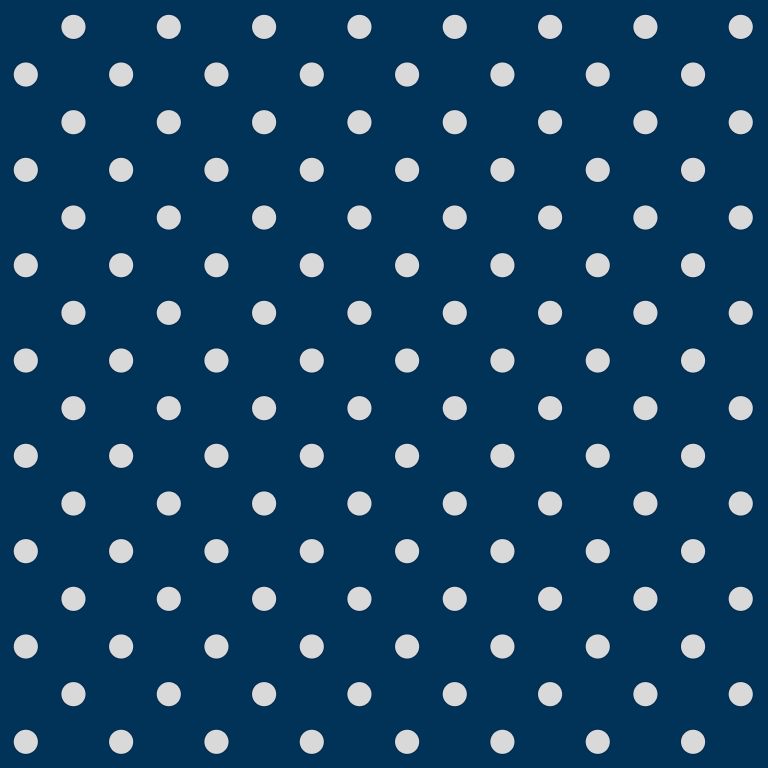
Write a Shadertoy shader that draws this pattern.

```glsl
const vec3 NAVY = vec3(0.0, 0.20, 0.34);
const vec3 RIM_NAVY = vec3(0.0, 0.16, 0.31);
const vec3 PALE_GREY = vec3(0.85);

const float PERIOD = 0.12412;                    // spacing of dots within a row
const vec2 FIRST_DOT = vec2(0.0336, 0.0341);     // centre of the lower left dot
const float DOT_RADIUS = 0.0157;
const float RIM_WIDTH = 0.0012;                  // faint dark edge around each dot

// Distance to the nearest point of a square grid with unit spacing
float gridDistance(vec2 p) {
    return length(fract(p + 0.5) - 0.5);
}

// Signed distance to dots on two grids, offset by half a period
float staggeredDots(vec2 uv) {
    vec2 p = (uv - FIRST_DOT) / PERIOD;
    float nearest = min(gridDistance(p), gridDistance(p + 0.5));
    return nearest * PERIOD - DOT_RADIUS;
}

void mainImage(out vec4 fragColor, in vec2 fragCoord) {
    float pixel = 1.0 / min(iResolution.x, iResolution.y);
    float dist = staggeredDots(fragCoord * pixel);

    // Rim beneath, dot on top, both with one-pixel soft edges
    float rim = clamp(0.5 - (dist - RIM_WIDTH) / pixel, 0.0, 1.0);
    float dot_ = clamp(0.5 - dist / pixel, 0.0, 1.0);

    vec3 color = mix(NAVY, RIM_NAVY, rim);
    color = mix(color, PALE_GREY, dot_);
    fragColor = vec4(color, 1.0);
}
```
